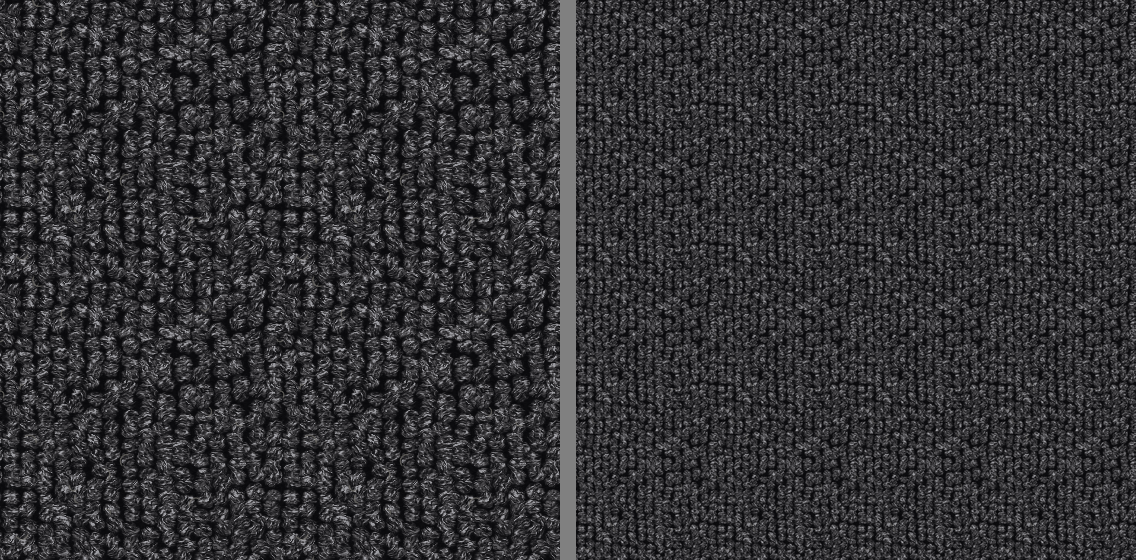
Left: one tile. Right: repeated 2 by 2.
Give the GLSL for this texture, as a three.js fragment shader.

```glsl
// Charcoal loop-pile carpet: columns of plump yarn loops with dark gaps between.
// Each loop is a jittered dome filled with stretched noise for its twisted fibres;
// the highest dome wins, and all cell numbers wrap so that the surface tiles.
varying vec2 vUv;

const vec2 TILES = vec2(2.0);           // identical patches across and up
const vec2 LOOPS = vec2(16.0, 20.0);    // yarn loops in one patch
const vec2 CELL = vec2(1.25, 1.0);      // cell proportions, in cell heights
const float HAIRS = 16.0;               // stray hairs in one patch

const vec3 SHADOW = vec3(0.03, 0.03, 0.04);
const vec3 YARN = vec3(0.30, 0.295, 0.305);
const vec3 SHINE = vec3(0.62, 0.62, 0.64);
const vec3 HAIR = vec3(0.50, 0.49, 0.46);

float hash(vec2 p) {
  return fract(sin(dot(p, vec2(127.1, 311.7))) * 43758.5453);
}

vec2 hash2(vec2 p) {
  return vec2(hash(p), hash(p + 41.3));
}

mat2 rotation(float angle) {
  float c = cos(angle), s = sin(angle);
  return mat2(c, s, -s, c);
}

// Value noise that wraps after a whole number of cells
float noise(vec2 p, vec2 period) {
  vec2 i = floor(p), f = fract(p);
  f = f * f * (3.0 - 2.0 * f);
  vec2 a = mod(i, period), b = mod(i + 1.0, period);
  return mix(mix(hash(a), hash(vec2(b.x, a.y)), f.x),
             mix(hash(vec2(a.x, b.y)), hash(b), f.x), f.y);
}

// Fine strands bowed across one loop, broken up by small bright flecks
float fibres(vec2 d, vec2 id) {
  vec2 seed = floor(hash2(id + 3.7) * 60.0) + 20.0;
  vec2 q = rotation((hash(id + 9.1) - 0.5) * 2.0) * d;
  q.y += (hash(id + 5.3) - 0.5) * 1.6 * q.x * q.x;
  float strand = noise(q * vec2(3.6, 11.0) + seed, vec2(512.0));
  float fleck = noise(q * vec2(8.0, 14.0) + seed.yx, vec2(512.0));
  return pow(mix(strand, fleck, 0.45), 2.1);
}

// Light on one loop: x is its height for overlap, y its brightness
vec2 yarnLoop(vec2 d, vec2 id) {
  vec2 radius = vec2(0.72, 0.68) * (0.88 + 0.28 * hash2(id + 17.0));
  vec2 q = rotation((hash(id + 23.0) - 0.5) * 0.9) * d / radius;
  float dome = 1.0 - dot(q, q);
  float light = smoothstep(0.0, 0.72, dome) * (0.95 + 0.25 * q.y);
  float tone = mix(0.86, 1.16, hash(id + 31.0));
  return vec2(dome + 0.22 * hash(id + 37.0), light * tone * fibres(d, id));
}

// Overlaps the loops of the neighbouring cells
float pile(vec2 g) {
  float top = -2.0, light = 0.0;
  for (int i = -1; i <= 1; i++) {
    float column = floor(g.x) + float(i);
    float stagger = hash(vec2(mod(column, LOOPS.x), 71.0));
    for (int j = -1; j <= 1; j++) {
      vec2 cell = vec2(column, floor(g.y - stagger) + float(j));
      vec2 id = mod(cell, LOOPS);
      vec2 jitter = (hash2(id + 53.0) - 0.5) * vec2(0.36, 0.4);
      vec2 centre = cell + 0.5 + vec2(0.0, stagger) + jitter;
      vec2 sampled = yarnLoop((g - centre) * CELL, id);
      light = mix(light, sampled.y, smoothstep(-0.06, 0.06, sampled.x - top));
      top = max(top, sampled.x);
    }
  }
  return light;
}

// Short bent hairs lying loose on the pile
float strayHairs(vec2 p) {
  float cover = 0.0;
  for (float n = 0.0; n < HAIRS; n++) {
    vec2 id = vec2(n, 83.0);
    vec2 d = fract(p - hash2(id) + 0.5) - 0.5;
    d = rotation(6.283 * hash(id + 2.0)) * d;
    float radius = mix(0.01, 0.024, hash(id + 4.0));
    float arc = abs(length(d) - radius);
    float extent = smoothstep(0.1, 0.5, d.x / radius);
    cover = max(cover, extent * (1.0 - smoothstep(0.0008, 0.004, arc)));
  }
  return cover;
}

void main() {
  vec2 p = vUv * TILES;
  vec2 g = p * LOOPS;

  // Wandering columns and ragged loop outlines
  g.x += 0.5 * (noise(p * vec2(4.0, 5.0), vec2(4.0, 5.0)) - 0.5);
  vec2 fuzz = LOOPS * 5.0;
  g += 0.15 * (vec2(noise(p * fuzz, fuzz), noise(p * fuzz + 7.0, fuzz)) - 0.5);

  // Yarn brightness with fine grain over the fibres
  vec2 grain = LOOPS * 12.0;
  float light = 1.55 * pile(g) * mix(0.6, 1.4, noise(p * grain, grain));
  light += 0.05 * noise(p * grain + 5.0, grain);

  vec3 color = mix(SHADOW, YARN, clamp(light * 2.0, 0.0, 1.0));
  color = mix(color, SHINE, clamp(light * 2.0 - 1.0, 0.0, 1.0));
  color = mix(color, HAIR, 0.6 * strayHairs(p));
  gl_FragColor = vec4(color, 1.0);
}
```
